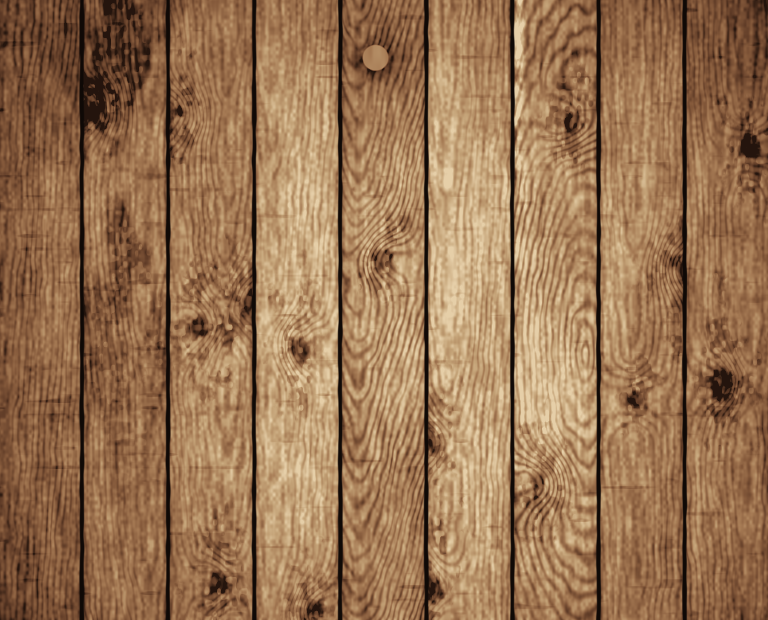
Give the GLSL for this texture, as a Shadertoy shader.

```glsl
// Nine weathered upright planks with dark gaps, lit brightest near the middle.
// Each plank bends a field of growth lines, then adds fibres, knots, stains and
// saw marks; the summed tone picks a colour from a brown-to-cream ramp.

const float PLANKS = 8.92;        // plank widths across the canvas
const float FIRST_OFFSET = 0.048; // the first plank is slightly cut off

float hash(vec2 p) {
    return fract(sin(dot(p, vec2(127.1, 311.7))) * 43758.5453);
}

float noise(vec2 p) {
    vec2 i = floor(p), f = fract(p);
    f = f * f * (3.0 - 2.0 * f);
    return mix(mix(hash(i), hash(i + vec2(1, 0)), f.x),
               mix(hash(i + vec2(0, 1)), hash(i + vec2(1, 1)), f.x), f.y);
}

float fbm(vec2 p) {
    float sum = 0.0, amp = 0.5;
    for (int i = 0; i < 4; i++) {
        sum += amp * noise(p);
        p = p * 2.03 + 11.7;
        amp *= 0.5;
    }
    return sum / 0.9375;
}

vec3 woodRamp(float tone) {
    vec3 stops[6] = vec3[6](vec3(0.14, 0.08, 0.05), vec3(0.37, 0.23, 0.15),
        vec3(0.52, 0.35, 0.23), vec3(0.65, 0.48, 0.33),
        vec3(0.77, 0.64, 0.47), vec3(0.90, 0.81, 0.66));
    vec3 col = stops[0];
    for (int i = 1; i < 6; i++)
        col = mix(col, stops[i], clamp(tone * 5.0 - float(i - 1), 0.0, 1.0));
    return col;
}

// Growth-line phase: tall arches, tight arches on plank 4, an oval eye on plank 6
float growthPhase(vec2 p, float id) {
    vec2 seed = vec2(id * 17.3, id * 5.1);
    float warp = 2.6 * fbm(p * vec2(1.6, 0.7) + seed) + 0.5 * noise(p * vec2(7.0, 5.0) + seed);
    if (id == 6.0) return length((p - vec2(0.85, 3.1)) * vec2(15.0, 4.2)) + warp;
    bool tight = id == 4.0;
    float centre = tight ? 0.22 : hash(vec2(id, 3.0));
    float climb = tight ? 3.6 : mix(0.3, 1.1, hash(vec2(id, 8.0)));
    float dx = p.x - centre;
    return 14.0 * sqrt(dx * dx + 0.012) - climb * p.y + warp;
}

// Scattered marks: x = line bending, y = darkness of knots and rough stains
vec2 marks(vec2 p, float id) {
    vec2 total = vec2(0.0);
    float ragged = fbm(p * vec2(7.0, 5.0) + id * 9.0);
    float speckle = smoothstep(0.32, 0.62, noise(p * vec2(22.0, 15.0) + id * 4.0));
    for (int i = 0; i < 4; i++) {
        vec2 key = vec2(id * 3.1 + 1.0, float(i) * 7.7 + 2.0);
        vec2 d = p - vec2(hash(key), 7.2 * (float(i) + hash(key + 5.0)) / 4.0);
        float present = step(0.45, hash(key + 9.0));
        float size = mix(0.08, 0.17, hash(key + 13.0));
        float knot = length(d * vec2(1.0, 0.9)) / size + 1.8 * (ragged - 0.5);
        float stain = length(d * vec2(1.3, 0.55)) / (size * 3.2) + 2.4 * (ragged - 0.5);
        total.x += present * 5.0 * exp(-dot(d, d) * 9.0);
        total.y += present * (0.42 * smoothstep(1.2, 0.4, knot)
                 + 0.26 * speckle * smoothstep(1.1, 0.3, stain));
    }
    // The second plank is the most decayed, mainly in its upper half
    float decay = exp(-4.0 * (id - 1.0) * (id - 1.0)) * smoothstep(0.5, 4.0, p.y);
    float patches = smoothstep(0.46, 0.64, fbm(p * vec2(2.5, 1.1) + 31.0));
    total.y += decay * patches * (0.2 + 0.2 * speckle);
    return total;
}

// Round pale plug inside a dark halo: x = cover, y = darkness around it
vec2 plug(vec2 p, vec2 centre, float radius, float px) {
    float d = length(p - centre) - radius;
    float halo = exp(-max(d, 0.0) * 9.0) * fbm(p * 6.0) * 0.8;
    return vec2(smoothstep(px, -px, d), halo);
}

float plankTone(vec2 p, float id, float px) {
    vec2 seed = vec2(id * 23.0, id * 7.0);
    vec2 mark = marks(p, id);
    float wave = 0.5 + 0.5 * sin(6.2832 * (growthPhase(p, id) + mark.x));
    float bold = (id == 4.0 || id == 6.0) ? 0.34 : 0.2;
    float tone = 0.14 * (hash(vec2(id, 41.0)) - 0.5);
    tone -= bold * wave * wave * (0.4 + 0.8 * noise(p * vec2(3.0, 1.5) + seed));
    tone += 0.26 * (noise(p * vec2(27.0, 3.5) + seed) - 0.5);
    tone += 0.20 * (noise(p * vec2(30.0, 22.0) + seed) - 0.5);
    tone += 0.30 * (fbm(p * vec2(1.5, 0.8) + seed) - 0.5);
    // Short cross cuts and split flecks
    float cuts = smoothstep(0.80, 0.95, noise(p * vec2(2.5, 13.0) + seed));
    tone -= 0.22 * cuts * noise(p * vec2(14.0, 20.0));
    tone -= mark.y;
    if (id == 4.0) {
        vec2 peg = plug(p, vec2(0.41, 6.53), 0.15, px);
        tone = mix(tone - peg.y, -0.02 + 0.15 * (noise(p * vec2(20.0, 5.0)) - 0.5), peg.x);
    }
    // Pale scraped edge high on plank 6
    if (id == 6.0)
        tone += 0.5 * smoothstep(0.22, 0.05, p.x) * smoothstep(3.5, 6.0, p.y)
              * smoothstep(0.4, 0.6, fbm(p * vec2(6.0, 3.0)));
    return tone;
}

void mainImage(out vec4 fragColor, in vec2 fragCoord) {
    vec2 uv = fragCoord / iResolution.xy;
    float px = PLANKS / iResolution.x;
    vec2 p = fragCoord * px + vec2(FIRST_OFFSET, 0.0);
    float id = floor(p.x);
    p.x -= id;

    // Light pool, then surface detail and shaded plank sides
    vec2 d = uv - vec2(0.52, 0.45);
    float tone = 0.87 - 1.2 * d.x * d.x - 0.9 * d.y * d.y + plankTone(p, id, px);
    float edge = min(p.x, 1.0 - p.x) + 0.012 * (noise(vec2(id, p.y * 6.0)) - 0.5);
    tone -= 0.22 * exp(-edge * 24.0);

    vec3 col = woodRamp(tone);
    float gap = 1.0 - smoothstep(0.018 - px * 0.5, 0.026 + px * 0.7, edge);
    col = mix(col, vec3(0.06, 0.035, 0.025), gap);
    fragColor = vec4(col, 1.0);
}
```
